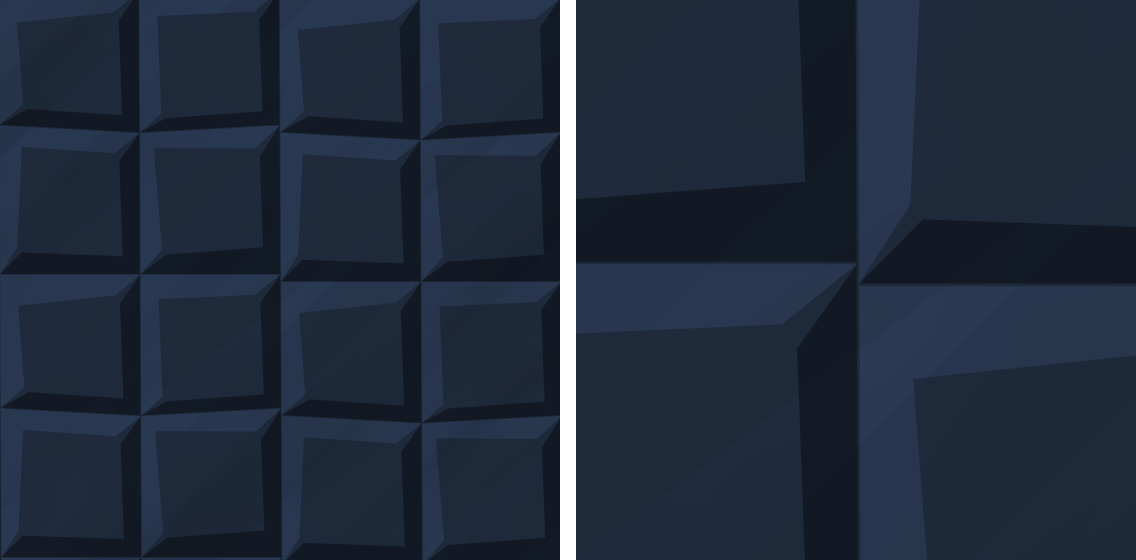
Left, the full canvas; right, a detail of the centre.
Give the GLSL for this pattern, as a Shadertoy shader.

```glsl
// Dark blue bevelled tiles in staggered two-by-two patches, under faint diagonal glints.

// Lengths are in quarters of the canvas height, with y pointing down.
const float TILES = 4.0;
const vec2 CELL = vec2(1.003, 1.011);
const vec2 ORIGIN = vec2(-0.010, -0.0625);
const float LEAN = 0.0045;        // sideways drift of the vertical joints
const float PATCH_DROP = 0.052;   // each patch column sits lower than the last
const float JOINT_LIFT = 0.055;   // raised joints along the patch sides
const float GAP = 0.003;
const vec2 CHAMFER_TOP = vec2(0.035, 0.058);
const vec2 CHAMFER_BOTTOM = vec2(0.030, 0.035);

// Bevel widths at both ends of a side, for the four tiles of a patch.
const vec2 LEFT[4] = vec2[4](vec2(0.130, 0.172), vec2(0.130, 0.156), vec2(0.161, 0.125), vec2(0.100, 0.156));
const vec2 TOP[4] = vec2[4](vec2(0.224, 0.151), vec2(0.177, 0.146), vec2(0.156, 0.146), vec2(0.109, 0.167));
const vec2 BOTTOM[4] = vec2[4](vec2(0.115, 0.125), vec2(0.104, 0.099), vec2(0.156, 0.130), vec2(0.141, 0.193));
const vec2 RIGHT = vec2(0.146, 0.125);

const vec3 FACE = vec3(0.118, 0.163, 0.228);
const vec3 LIT = vec3(0.157, 0.216, 0.310);
const vec3 SHADE = vec3(0.070, 0.098, 0.142);
const int GLINT_LAYERS = 4;
const float GLINT = 0.075;

float hash(float n) {
    return fract(sin(n * 127.1) * 437.58);
}

vec2 gradient(vec2 cell) {
    float angle = 6.2832 * hash(dot(cell, vec2(1.0, 5.73)));
    return vec2(cos(angle), sin(angle));
}

float gradientNoise(vec2 p) {
    vec2 i = floor(p), f = p - i;
    vec2 u = f * f * f * (f * (f * 6.0 - 15.0) + 10.0);
    vec2 e = vec2(1.0, 0.0);
    float near = mix(dot(gradient(i), f), dot(gradient(i + e), f - e), u.x);
    float far = mix(dot(gradient(i + e.yx), f - e.yx), dot(gradient(i + 1.0), f - 1.0), u.x);
    return mix(near, far, u.y);
}

// Distance to the line from a to b, positive on the inner side.
float side(vec2 p, vec2 a, vec2 b) {
    vec2 e = normalize(b - a), r = p - a;
    return e.x * r.y - e.y * r.x;
}

// Coverage of a convex facet whose first side is the outer joint.
float facet(vec2 p, vec2 a, vec2 b, vec2 c, vec2 d, float pixel) {
    float inside = min(min(side(p, a, b) - GAP, side(p, b, c)), min(side(p, c, d), side(p, d, a)));
    return smoothstep(-0.7 * pixel, 0.7 * pixel, inside);
}

vec2 joint(int column, int row) {
    float lift = (column & 1) == 0 && (row & 1) == 1 ? JOINT_LIFT : 0.0;
    return vec2(column, row) * CELL - vec2(0.0, lift);
}

// Lit amount in x, shaded amount in y.
vec2 bevel(vec2 p, int column, int row, float pixel) {
    int id = (column & 1) + 2 * (row & 1);
    vec2 tl = joint(column, row), tr = joint(column + 1, row);
    vec2 bl = joint(column, row + 1), br = joint(column + 1, row + 1);
    vec2 faceTL = tl + vec2(LEFT[id].x, TOP[id].x);
    vec2 faceTR = tr + vec2(-RIGHT.x, TOP[id].y);
    vec2 faceBL = bl + vec2(LEFT[id].y, -BOTTOM[id].x);
    vec2 faceBR = br - vec2(RIGHT.y, BOTTOM[id].y);
    float top = facet(p, tl, tr, faceTR - vec2(CHAMFER_TOP.x, 0.0), faceTL, pixel);
    float left = facet(p, bl, tl, faceTL, faceBL - vec2(0.0, CHAMFER_BOTTOM.y), pixel);
    float right = facet(p, tr, br, faceBR, faceTR + vec2(0.0, CHAMFER_TOP.y), pixel);
    float bottom = facet(p, br, bl, faceBL + vec2(CHAMFER_BOTTOM.x, 0.0), faceBR, pixel);
    return vec2(top + left, right + bottom);
}

// Overlapping sharp-edged bands that fade in and out along their length.
float glints(vec2 p, float pixel) {
    float tone = 0.0;
    for (int i = 0; i < GLINT_LAYERS; i++) {
        float seed = float(i) * 17.3 + 2.0;
        float angle = 0.72 + 0.35 * (hash(seed) - 0.5);
        float density = 1.1 + 0.5 * float(i);
        float s = dot(p, vec2(sin(angle), cos(angle))) * density + seed;
        float k = floor(s), edge = 1.5 * pixel * density;
        float band = mix(hash(k), hash(k + 1.0), smoothstep(1.0 - edge, 1.0, s - k));
        float fade = clamp(0.55 + 1.2 * gradientNoise(p * 0.7 + seed), 0.0, 1.0);
        tone += (band - 0.5) * fade;
    }
    return tone * GLINT;
}

void mainImage(out vec4 fragColor, in vec2 fragCoord) {
    float pixel = TILES / iResolution.y;
    vec2 canvas = vec2(fragCoord.x, iResolution.y - fragCoord.y) * pixel;

    // Lean the columns and drop every second pair.
    vec2 p = canvas - ORIGIN;
    p.x -= LEAN * canvas.y;
    int column = int(floor(p.x / CELL.x));
    p.y -= PATCH_DROP * floor(p.x / (2.0 * CELL.x));
    int row = int(floor(p.y / CELL.y));

    // Bent joints can reach into the rows above and below.
    vec2 light = vec2(0.0);
    for (int j = -1; j <= 1; j++) light += bevel(p, column, row + j, pixel);
    light = min(light, 1.0);

    vec3 color = FACE + light.x * (LIT - FACE) + light.y * (SHADE - FACE);
    color *= 1.0 + glints(canvas, pixel);
    fragColor = vec4(color, 1.0);
}
```
